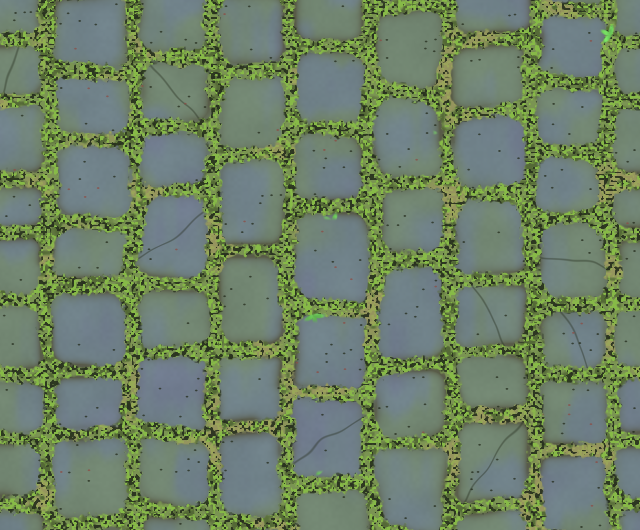
Give the GLSL for this texture, as a WebGL 2 fragment shader.

```glsl
#version 300 es
precision highp float;
// Worn blue-grey cobblestones in eight staggered columns with speckled moss joints.

#define COLUMNS 8.0
#define COLUMN_SHIFT 0.646
#define COLUMN_JITTER 0.13
#define ROW_JITTER 0.28
#define ASPECT 0.828
#define HALF_GAP 0.0108
#define WARP 0.017
#define GRAIN 290.0

uniform vec2 u_resolution;
out vec4 fragColor;

const vec3 GREEN_STONE = vec3(0.45, 0.53, 0.45);
const vec3 BLUE_STONE = vec3(0.44, 0.51, 0.54);
const vec3 VIOLET_STONE = vec3(0.44, 0.47, 0.57);
const vec3 DEEP_MOSS = vec3(0.33, 0.41, 0.21);
const vec3 PALE_MOSS = vec3(0.48, 0.58, 0.32);
const vec3 BRIGHT_MOSS = vec3(0.53, 0.73, 0.28);
const vec3 DRY_MOSS = vec3(0.66, 0.59, 0.40);
const vec3 SHADOW = vec3(0.14, 0.17, 0.11);
const vec3 EARTH = vec3(0.33, 0.33, 0.25);
const vec3 RUST = vec3(0.55, 0.30, 0.27);
const vec3 SPRIG = vec3(0.46, 0.86, 0.38);

// Vertical start of each column, as a fraction of its row pitch
const float PHASE[8] = float[8](0.60, 0.81, 0.64, 0.87, 0.41, 0.02, 0.56, 0.0);

float hash(vec2 p) {
  return fract(sin(dot(p, vec2(127.1, 311.7))) * 43758.5);
}

float noise(vec2 p) {
  vec2 i = floor(p), f = fract(p);
  f = f * f * (3.0 - 2.0 * f);
  return mix(mix(hash(i), hash(i + vec2(1, 0)), f.x),
             mix(hash(i + vec2(0, 1)), hash(i + vec2(1, 1)), f.x), f.y);
}

float joint(float k, float count, float seed, float jitter) {
  return k + (hash(vec2(mod(k, count), seed)) - 0.5) * jitter;
}

// Joints on either side of x, and the index of the cell between them
vec3 span(float x, float count, float seed, float jitter) {
  float k = floor(x);
  k += step(joint(k + 1.0, count, seed, jitter), x) - step(x, joint(k, count, seed, jitter));
  return vec3(joint(k, count, seed, jitter), joint(k + 1.0, count, seed, jitter), k);
}

float roundBox(vec2 p, vec2 halfSize, float radius) {
  vec2 q = abs(p) - halfSize + radius;
  return length(max(q, 0.0)) + min(max(q.x, q.y), 0.0) - radius;
}

// Signed distance to the local stone; id names the stone, local is its centred position
float stoneDistance(vec2 p, out vec2 id, out vec2 local) {
  vec2 w = p + WARP * (vec2(noise(p * 10.0), noise(p * 10.0 + 37.0)) - 0.5);
  float x = w.x * COLUMNS - COLUMN_SHIFT;
  vec3 col = span(x, COLUMNS, 3.0, COLUMN_JITTER);
  float c = mod(col.z + 1.0, COLUMNS);
  float rows = 7.0 + floor(cos(c * 6.2832 / COLUMNS) + 0.2);
  float y = (1.0 - w.y / ASPECT) * rows - PHASE[int(c)];
  vec3 row = span(y, rows, c + 11.0, ROW_JITTER);
  id = vec2(c, mod(row.z, rows));
  vec2 scale = vec2(1.0 / COLUMNS, ASPECT / rows);
  local = (vec2(x, y) - 0.5 * vec2(col.x + col.y, row.x + row.y)) * scale;
  vec2 halfSize = 0.5 * vec2(col.y - col.x, row.y - row.x) * scale - HALF_GAP;
  return roundBox(local, halfSize, mix(0.010, 0.026, hash(id + 5.0)));
}

vec3 stoneColor(vec2 p, float d, vec2 id, vec2 local, float px) {
  float tint = noise(p * 13.0 + 4.0) + 0.4 * (hash(id) - 0.5) + 0.25 * (noise(p * vec2(60.0, 8.0)) - 0.5);
  vec3 c = mix(GREEN_STONE, BLUE_STONE, smoothstep(0.25, 0.65, tint - 0.10 * exp(d * 80.0)));
  c = mix(c, VIOLET_STONE, 0.65 * smoothstep(0.75, 1.1, tint));
  c *= 0.97 + 0.06 * noise(p * 24.0) + 0.025 * (noise(p * 190.0) - 0.5);
  // Earth stains along the edges
  float stain = 0.25 + 0.6 * smoothstep(0.5, 0.8, noise(p * 16.0 + 9.0));
  c = mix(c, EARTH, stain * exp(min(d, 0.0) * 170.0));
  // Hairline scratches on a few stones
  float a = hash(id + 8.0) * 6.28;
  float line = abs(dot(local, vec2(cos(a), sin(a))) + 0.012 * (noise(p * 28.0) - 0.5));
  c = mix(c, SHADOW, 0.4 * step(0.88, hash(id + 2.0)) * smoothstep(0.001 + px, 0.0, line));
  // Pits and rusty flecks
  vec2 cell = floor(p * 70.0);
  vec2 q = fract(p * 70.0) - 0.25 - 0.5 * vec2(hash(cell), hash(cell + 17.0));
  float pit = smoothstep(0.11 + 70.0 * px, 0.05, length(q * vec2(1.0, 1.4)));
  float kind = hash(cell + 31.0);
  return mix(c, kind > 0.985 ? RUST : SHADOW, 0.75 * pit * step(0.91, kind));
}

vec3 mossColor(vec2 p) {
  float fine = noise(p * GRAIN), clump = noise(p * 120.0 + 7.0);
  vec3 c = mix(DEEP_MOSS, PALE_MOSS, smoothstep(0.2, 0.6, clump));
  c = mix(c, BRIGHT_MOSS, smoothstep(0.45, 0.68, fine));
  c = mix(c, DRY_MOSS, 0.6 * smoothstep(0.62, 0.85, noise(p * 17.0 + 3.0)) * smoothstep(0.3, 0.6, clump));
  return mix(c, SHADOW, 0.9 * smoothstep(0.37, 0.25, noise(p * GRAIN + 53.0)));
}

// Sparse three-leaved sprigs
float sprigs(vec2 p, float px) {
  vec2 cell = floor(p * 7.0);
  vec2 q = (fract(p * 7.0) - 0.3 - 0.4 * vec2(hash(cell + 2.0), hash(cell + 6.0))) / 7.0;
  float d = 1.0;
  for (int i = 0; i < 3; i++) {
    float a = hash(cell) * 6.28 + float(i) * 1.3;
    vec2 r = mat2(cos(a), -sin(a), sin(a), cos(a)) * q - vec2(0.007, 0.0);
    d = min(d, length(r * vec2(0.4, 1.0)) - 0.0035);
  }
  return smoothstep(px, -px, d) * step(0.8, hash(cell + 12.0));
}

void main() {
  vec2 p = gl_FragCoord.xy / u_resolution * vec2(1.0, ASPECT);
  float px = 1.0 / u_resolution.x;
  vec2 id, local;
  float d = stoneDistance(p, id, local);
  // Ragged moss outline
  float ragged = d + 0.009 * (noise(p * 32.0) - 0.5) + 0.008 * (noise(p * 180.0) - 0.5);
  vec3 color = stoneColor(p, d, id, local, px);
  color = mix(color, mossColor(p), smoothstep(-0.001 - px, 0.001 + px, ragged));
  color = mix(color, SPRIG * (0.8 + 0.3 * noise(p * 150.0)), sprigs(p, px) * smoothstep(-0.012, -0.004, d));
  fragColor = vec4(color, 1.0);
}
```
